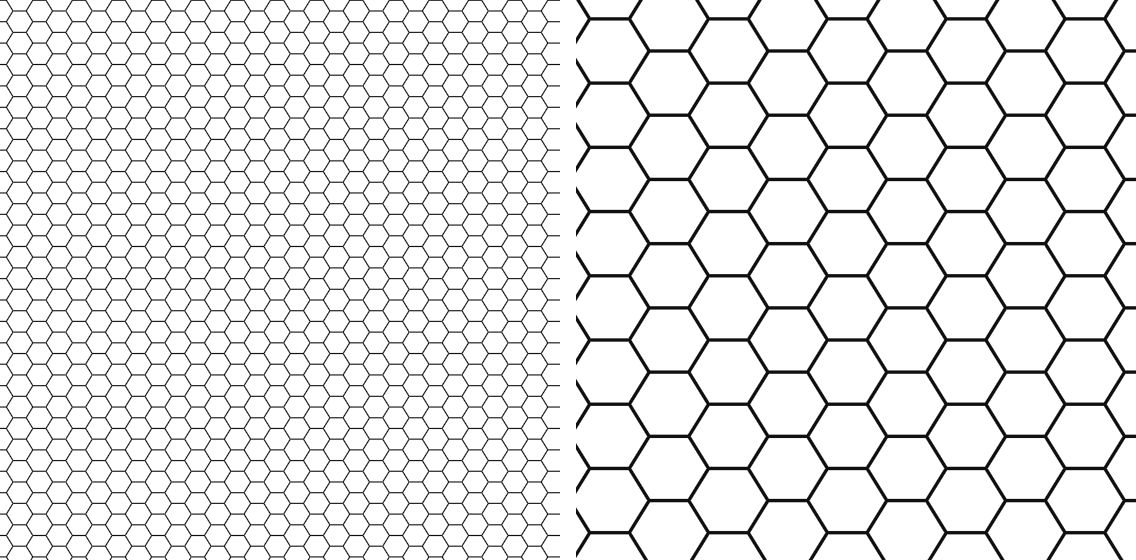
Left: the whole. Right: its middle third, enlarged.
Write a Shadertoy shader that draws this pattern.

```glsl
const vec2 PERIOD = vec2(0.07074, 0.03823);   // spacing of one column pair and one row
const vec2 ORIGIN = vec2(-0.0004, 0.9995);    // middle of a flat edge
const float LINE_WIDTH = 0.0020;
const float SOFTNESS = 1.1;                   // edge ramp in output pixels
const vec3 PAPER = vec3(1.0);
const vec3 INK = vec3(0.06);

// Offset from the nearest point of a rectangular lattice
vec2 latticeOffset(vec2 p) {
    return p - PERIOD * floor(p / PERIOD + 0.5);
}

// Distance from p to the border of a flat-topped hexagon, positive inside
float hexInset(vec2 p) {
    vec2 corner = vec2(PERIOD.x / 3.0, 0.0);
    float halfHeight = 0.5 * PERIOD.y;
    vec2 slantNormal = normalize(vec2(halfHeight, 0.5 * corner.x));
    p = abs(p);
    return min(halfHeight - p.y, dot(corner - p, slantNormal));
}

// Two interleaved lattices tile the plane; the containing cell has the larger inset
float honeycombDistance(vec2 p) {
    float evenColumns = hexInset(latticeOffset(p - vec2(0.0, 0.5 * PERIOD.y)));
    float oddColumns = hexInset(latticeOffset(p - vec2(0.5 * PERIOD.x, 0.0)));
    return max(evenColumns, oddColumns);
}

void mainImage(out vec4 fragColor, in vec2 fragCoord) {
    vec2 p = fragCoord / iResolution.y - ORIGIN;
    float ramp = SOFTNESS / iResolution.y;

    // Smooth coverage of the cell outlines
    float edge = abs(honeycombDistance(p));
    float coverage = clamp(0.5 + (0.5 * LINE_WIDTH - edge) / ramp, 0.0, 1.0);
    fragColor = vec4(mix(PAPER, INK, coverage), 1.0);
}
```
